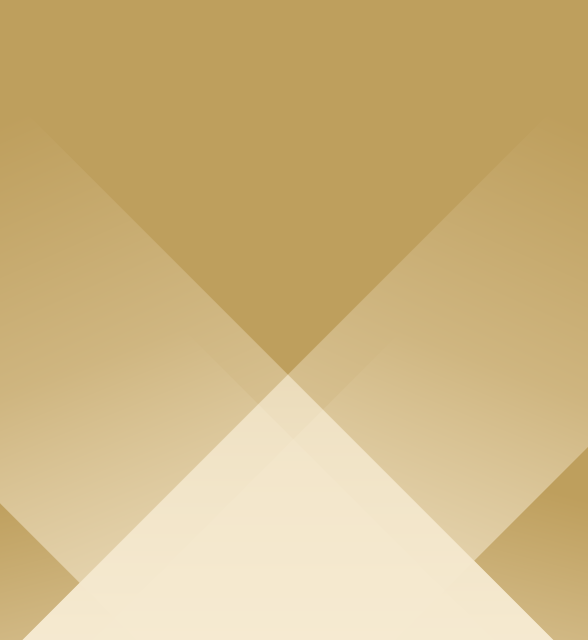
Write a WebGL 1 fragment shader that draws this background.

```glsl
precision highp float;
// Gold backdrop with two translucent diagonal bands crossing into a cream triangle.
uniform vec2 u_resolution;

// Smooth step across a 45 degree edge; slope is the depth below the diagonal.
float edge(float at, float slope) {
  float soft = 1.0 / u_resolution.y;
  return smoothstep(at - soft, at + soft, slope);
}

// Coverage of the brighter stripe nested inside a band.
float innerMask(float slope, float inner, float outer) {
  return edge(inner, slope) * (1.0 - edge(outer, slope));
}

// Opacity of one flank: fading band, nested stripe, and the corner beyond it.
float flank(vec2 q, float inner, float outer) {
  float slope = q.y - q.x;
  float band = clamp(0.69 * (q.y - 0.189) + 0.307 * q.x, 0.0, 1.0);
  float stripe = clamp(0.845 * (q.y - 0.514) + 0.307 * (q.x - 0.286), 0.0, 1.0);
  float corner = clamp(1.46 * (q.y - 0.775) + 0.38 * q.x, 0.0, 1.0);
  float veil = 1.0 - (1.0 - band) * (1.0 - stripe * innerMask(slope, inner, outer));
  return mix(veil, corner, edge(outer, slope)) * edge(0.1354, slope);
}

void main() {
  // Height units, y measured downward from the top.
  vec2 left = gl_FragCoord.xy / u_resolution.y;
  left.y = 1.0 - left.y;
  vec2 right = vec2(0.8997 - left.x, left.y);
  float slopeL = left.y - left.x;
  float slopeR = right.y - right.x;

  vec3 gold = vec3(0.745, 0.622, 0.363);
  vec3 cream = vec3(0.965, 0.92, 0.822);

  // The two side bands.
  float leftVeil = flank(left, 0.228, 0.7865);
  float rightVeil = flank(right, 0.245, 0.7175);
  float veil = max(leftVeil, rightVeil);

  // Central triangle, paler downward and under each nested stripe.
  float gap = 0.2 * pow(clamp((1.066 - left.y) / 0.482, 0.0, 1.0), 1.3);
  gap *= 1.0 - 0.3 * innerMask(slopeL, 0.228, 0.7865);
  gap *= 1.0 - 0.3 * innerMask(slopeR, 0.245, 0.7175);
  float triangle = edge(0.1354, slopeL) * edge(0.1354, slopeR);
  veil = mix(veil, 1.0 - gap, triangle);

  gl_FragColor = vec4(mix(gold, cream, veil), 1.0);
}
```
